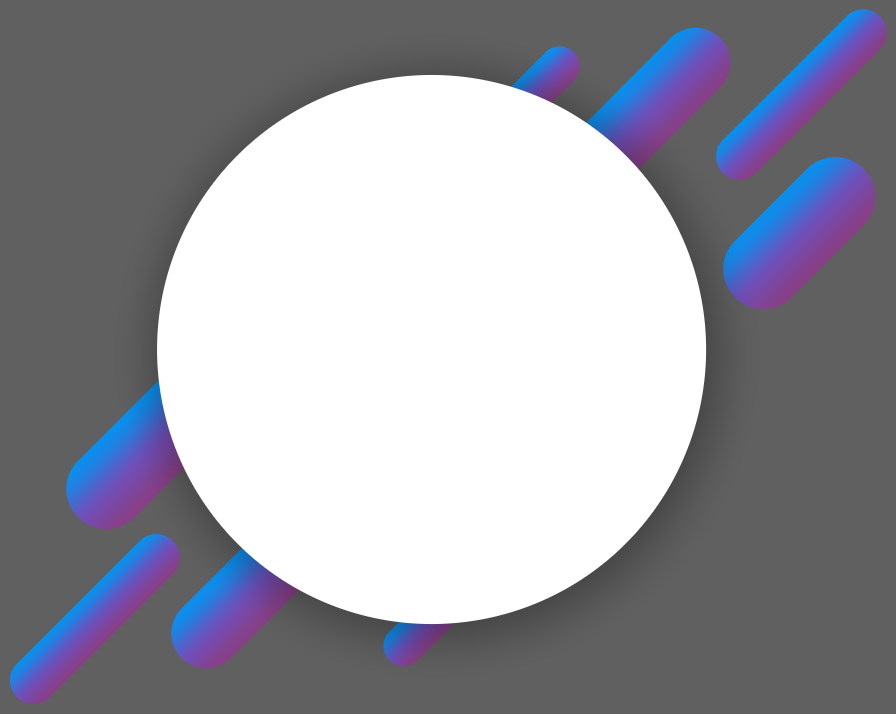
Reproduce this background procedurally as a Shadertoy shader.

```glsl
// A white disc with a soft drop shadow on flat grey, over diagonal capsules.
// Each capsule is a segment distance field, shaded across its width
// from blue through violet to plum. Lengths are in canvas heights.

#define DISC_CENTRE vec2(0.6045, 0.5105)
#define DISC_RADIUS 0.3845
#define SHADOW_OFFSET vec2(0.007, -0.009)
#define SHADOW_BLUR 0.075
#define SHADOW_STRENGTH 0.40
#define GREY vec3(0.376)
#define BLUE vec3(0.04, 0.56, 0.93)
#define VIOLET vec3(0.44, 0.31, 0.73)
#define PLUM vec3(0.53, 0.25, 0.53)

const int CAPSULE_COUNT = 8;

// Each capsule: visible end (x, y), diagonal step to the other end, radius
const vec4 CAPSULES[CAPSULE_COUNT] = vec4[](
    vec4(0.784, 0.907, -0.150, 0.028),
    vec4(0.974, 0.912, -0.250, 0.049),
    vec4(1.209, 0.954, -0.173, 0.033),
    vec4(1.170, 0.724, -0.101, 0.056),
    vec4(0.149, 0.315,  0.200, 0.056),
    vec4(0.219, 0.219, -0.172, 0.033),
    vec4(0.289, 0.113,  0.200, 0.049),
    vec4(0.565, 0.095,  0.100, 0.028)
);

float segmentDistance(vec2 offset, vec2 axis) {
    float along = clamp(dot(offset, axis) / dot(axis, axis), 0.0, 1.0);
    return length(offset - axis * along);
}

// Antialiased coverage of a signed distance
float coverage(float dist, float pixel) {
    return clamp(0.5 - dist / pixel, 0.0, 1.0);
}

vec3 capsuleColour(float across) {
    vec3 colour = mix(BLUE, VIOLET, smoothstep(0.0, 0.60, across));
    return mix(colour, PLUM, smoothstep(0.45, 1.0, across));
}

void mainImage(out vec4 fragColor, in vec2 fragCoord) {
    float pixel = 1.0 / iResolution.y;
    vec2 p = (fragCoord - 0.5 * iResolution.xy) * pixel + vec2(0.6275, 0.5);
    vec3 colour = GREY;

    // Capsules, graded from their upper left to their lower right side
    for (int i = 0; i < CAPSULE_COUNT; i++) {
        vec4 capsule = CAPSULES[i];
        vec2 offset = p - capsule.xy;
        float dist = segmentDistance(offset, vec2(capsule.z)) - capsule.w;
        float side = dot(offset, vec2(1.0, -1.0)) * inversesqrt(2.0);
        float across = 0.5 + 0.5 * side / capsule.w;
        colour = mix(colour, capsuleColour(across), coverage(dist, pixel));
    }

    // Soft shadow cast by the disc
    float shadowDist = length(p - DISC_CENTRE - SHADOW_OFFSET) - DISC_RADIUS;
    float shadow = 1.0 - smoothstep(-SHADOW_BLUR, SHADOW_BLUR, shadowDist);
    colour *= 1.0 - SHADOW_STRENGTH * shadow;

    // White disc
    float discDist = length(p - DISC_CENTRE) - DISC_RADIUS;
    colour = mix(colour, vec3(1.0), coverage(discDist, pixel));

    fragColor = vec4(colour, 1.0);
}
```
